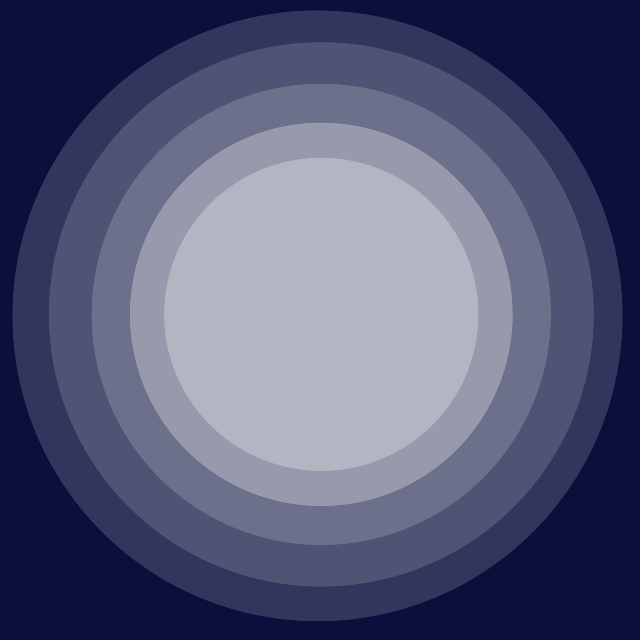
Reproduce this background procedurally as a Shadertoy shader.

```glsl
// Five nested pale discs on a deep navy ground, stepping from slate to light grey.
// Each disc is an ellipse distance with a one-pixel smooth edge, painted from
// the largest to the smallest; the widest sits slightly off the shared centre.

#define NAVY         vec3(0.043, 0.059, 0.235)
#define OUTER_CENTRE vec2(0.4961, 0.5065)
#define INNER_CENTRE vec2(0.5020, 0.5088)
#define DISC_COUNT   5

// Horizontal and vertical radii, largest disc first
const vec2 RADII[DISC_COUNT] = vec2[DISC_COUNT](
    vec2(0.4766, 0.4772),
    vec2(0.4257, 0.4253),
    vec2(0.3588, 0.3604),
    vec2(0.2990, 0.2995),
    vec2(0.2455, 0.2446)
);

const vec3 TINTS[DISC_COUNT] = vec3[DISC_COUNT](
    vec3(0.200, 0.212, 0.361),
    vec3(0.313, 0.324, 0.450),
    vec3(0.425, 0.439, 0.546),
    vec3(0.594, 0.602, 0.674),
    vec3(0.702, 0.710, 0.763)
);

// Approximate signed distance to a nearly circular ellipse
float ellipseDistance(vec2 p, vec2 radii) {
    return (length(p / radii) - 1.0) * min(radii.x, radii.y);
}

void mainImage(out vec4 fragColor, in vec2 fragCoord) {
    // Square canvas units, centred when the canvas is not square
    float side = min(iResolution.x, iResolution.y);
    vec2 uv = (fragCoord - 0.5 * iResolution.xy) / side + 0.5;
    float halfPixel = 0.5 / side;

    // Paint the discs from back to front
    vec3 color = NAVY;
    for (int i = 0; i < DISC_COUNT; i++) {
        vec2 centre = i == 0 ? OUTER_CENTRE : INNER_CENTRE;
        float d = ellipseDistance(uv - centre, RADII[i]);
        float coverage = 1.0 - smoothstep(-halfPixel, halfPixel, d);
        color = mix(color, TINTS[i], coverage);
    }

    fragColor = vec4(color, 1.0);
}
```
